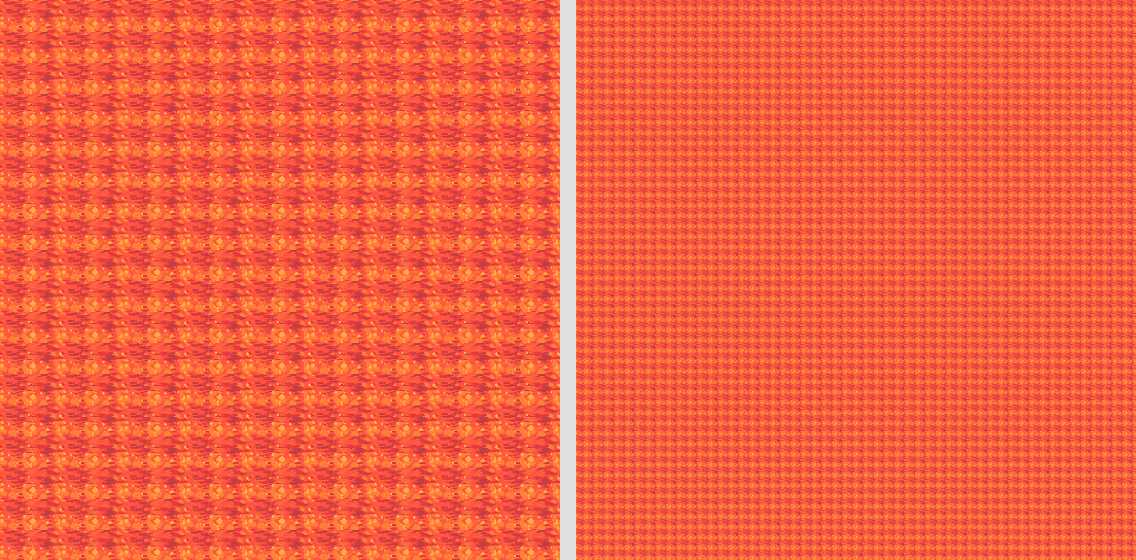
Left, the tile; right, the same tile 3 across and 3 down.
Give the GLSL for this texture, as a WebGL 2 fragment shader.

```glsl
#version 300 es
precision highp float;
// Ember-like pixel mosaic: dark red dashes, orange discs and yellow sparks, tiled 9 by 18.
uniform vec2 u_resolution;
out vec4 outColor;

const vec2 REPEATS = vec2(9.0, 18.0);
const vec2 TILE = vec2(64.0, 32.0); // texels in one repeat of two similar halves
const int SAMPLES = 2;              // antialiasing samples per axis
const float FILTER_WIDTH = 0.7;

const vec3 CORAL = vec3(1.00, 0.32, 0.25);
const vec3 CRIMSON = vec3(0.89, 0.23, 0.24);
const vec3 MAROON = vec3(0.73, 0.25, 0.27);
const vec3 TANGERINE = vec3(0.98, 0.41, 0.24);
const vec3 ORANGE = vec3(1.00, 0.50, 0.22);
const vec3 YELLOW = vec3(1.00, 0.67, 0.28);

float hash(vec2 p) {
  return fract(sin(dot(p, vec2(127.1, 311.7))) * 43758.5453);
}

vec2 hash2(float id, float seed) {
  return vec2(hash(vec2(id, seed)), hash(vec2(id, seed + 1.0)));
}

// Value noise on a lattice that wraps after the given number of cells
float wrappedNoise(vec2 p, vec2 period) {
  vec2 i = floor(p);
  vec2 f = fract(p);
  f = f * f * (3.0 - 2.0 * f);
  vec2 a = mod(i, period);
  vec2 b = mod(i + 1.0, period);
  return mix(mix(hash(a), hash(vec2(b.x, a.y)), f.x),
             mix(hash(vec2(a.x, b.y)), hash(b), f.x), f.y);
}

// Shortest offset between two points of the wrapping tile
vec2 wrappedOffset(vec2 p, vec2 center) {
  return mod(p - center + 0.5 * TILE, TILE) - 0.5 * TILE;
}

float diamond(vec2 d, float radius) {
  return abs(d.x) + abs(d.y) - radius;
}

float crescent(vec2 d, float radius) {
  return max(length(d) - radius, radius - length(d - vec2(-1.6, 1.4)));
}

// Paired random points, one in each half, with a small shift between them
vec2 scatter(float id, float seed, vec2 center, vec2 spread) {
  float pair = floor(0.5 * id);
  vec2 around = hash2(pair, seed) + hash2(pair, seed + 2.0) - 1.0;
  vec2 shift = 3.0 * (hash2(id, seed + 5.0) - 0.5);
  return center + vec2(32.0 * mod(id, 2.0), 0.0) + around * spread + shift;
}

// Distance to a group of scattered discs and diamonds, stretched along x
float blobs(vec2 p, int count, float seed, vec2 center, vec2 spread, vec2 radii, float stretch) {
  float dist = 1e3;
  for (int i = 0; i < count; i++) {
    float id = float(i);
    vec2 d = wrappedOffset(p, scatter(id, seed, center, spread));
    d.x /= stretch;
    float radius = mix(radii.x, radii.y, hash(vec2(id, seed + 4.0)));
    float shape = i % 3 == 0 ? diamond(d, radius * 1.2) : length(d) - radius;
    dist = min(dist, shape);
  }
  return dist;
}

vec3 mosaic(vec2 uv) {
  vec2 p = floor(fract(uv * REPEATS) * TILE) + 0.5;
  vec2 bright = vec2(1.0, 5.0);
  vec2 shade = vec2(17.0, 21.0);

  // Ground with pale streaks, then orange discs
  float streak = wrappedNoise(p / vec2(4.0, 2.0), TILE / vec2(4.0, 2.0));
  vec3 color = streak < 0.38 ? TANGERINE : CORAL;
  if (blobs(p, 32, 3.0, bright, vec2(21.0, 20.0), vec2(1.4, 3.3), 1.0) < 0.0) color = ORANGE;

  // Dark dashes, deeper in places
  float dash = blobs(p, 64, 41.0, shade, vec2(19.0, 20.0), vec2(0.6, 1.4), 3.2);
  if (dash < 0.0) color = CRIMSON;
  if (dash < -0.2 && streak > 0.62) color = MAROON;

  // Bright sparks, one diamond in each half and one crescent
  float spark = blobs(p, 16, 17.0, bright + vec2(0.0, 4.0), vec2(24.0, 16.0), vec2(0.8, 1.7), 1.0);
  spark = min(spark, diamond(wrappedOffset(p, vec2(34.0, 8.0)), 3.1));
  spark = min(spark, diamond(wrappedOffset(p, vec2(2.0, 8.0)), 2.2));
  spark = min(spark, crescent(wrappedOffset(p, vec2(59.0, 8.0)), 3.2));
  return spark < 0.0 ? YELLOW : color;
}

void main() {
  vec3 sum = vec3(0.0);
  for (int y = 0; y < SAMPLES; y++) {
    for (int x = 0; x < SAMPLES; x++) {
      vec2 jitter = FILTER_WIDTH * ((vec2(x, y) + 0.5) / float(SAMPLES) - 0.5);
      sum += mosaic((gl_FragCoord.xy + jitter) / u_resolution);
    }
  }
  outColor = vec4(sum / float(SAMPLES * SAMPLES), 1.0);
}
```
